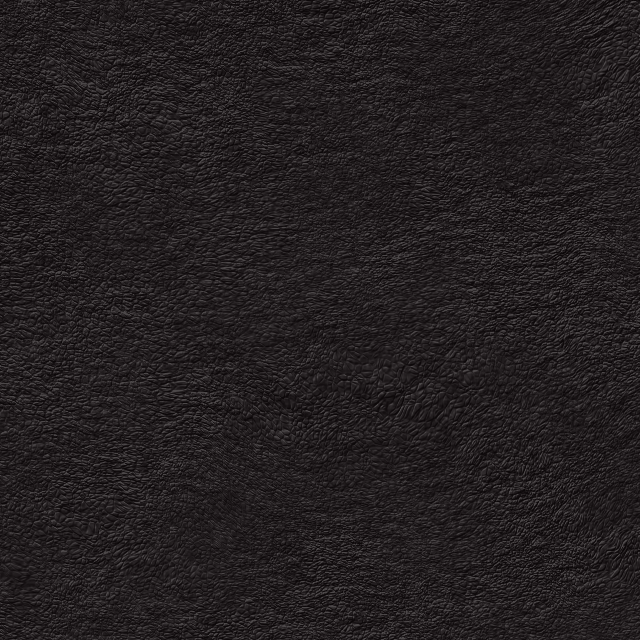
This texture is drawn by a three.js fragment shader. Its source:

```glsl
// Dark brown-black leather with fine pebbled grain, stretched sideways and lit from above.
varying vec2 vUv;

vec2 hash2(vec2 p) {
  vec3 q = fract(p.xyx * vec3(0.1031, 0.1030, 0.0973));
  q += dot(q, q.yzx + 33.33);
  return fract((q.xx + q.yz) * q.zy);
}

// Smooth value noise, two independent channels in 0..1.
vec2 noise2(vec2 p) {
  vec2 cell = floor(p), f = fract(p);
  f = f * f * (3.0 - 2.0 * f);
  return mix(mix(hash2(cell), hash2(cell + vec2(1.0, 0.0)), f.x),
             mix(hash2(cell + vec2(0.0, 1.0)), hash2(cell + 1.0), f.x), f.y);
}

float fbm(vec2 p) {
  float sum = 0.0, amp = 0.5;
  for (int i = 0; i < 4; i++) {
    sum += amp * noise2(p).x;
    p = p * 2.03 + 17.0;
    amp *= 0.5;
  }
  return sum / 0.9375;
}

// Rounded pebbles: 0 in the creases, 1 on the flat tops.
float pebbles(vec2 p) {
  vec2 cell = floor(p), f = fract(p);
  float nearest = 8.0, second = 8.0;
  for (int y = -1; y <= 1; y++) {
    for (int x = -1; x <= 1; x++) {
      vec2 offset = vec2(float(x), float(y));
      float d = length(offset + hash2(cell + offset) - f);
      second = min(second, max(nearest, d));
      nearest = min(nearest, d);
    }
  }
  return smoothstep(0.0, 0.42, second - nearest);
}

// Bends the grain so that its direction drifts across the hide.
vec2 bend(vec2 p) {
  vec2 q = p;
  q.y -= 0.25 * (p.x - 0.4) * (p.x - 0.4);
  q += 0.08 * (noise2(p * 4.0 + 3.0) - 0.5);
  q += 0.025 * (noise2(p * 13.0 + 9.0) - 0.5);
  q += 0.006 * (noise2(p * 55.0) - 0.5);
  return q + 2.0;
}

// Large pebbles, small pebbles and long wrinkles.
float height(vec2 p, float coarse) {
  vec2 q = bend(p);
  float large = pebbles(q * vec2(66.0, 112.0));
  float small = pebbles(q * vec2(125.0, 190.0) + 40.0);
  float wrinkle = noise2(q * vec2(40.0, 95.0)).x;
  return mix(0.45, 0.75, coarse) * large + mix(0.6, 0.4, coarse) * small + 1.2 * wrinkle;
}

void main() {
  vec2 p = vUv;

  // Slow changes over the hide: grain size, relief depth and shade.
  float coarse = smoothstep(0.3, 0.7, fbm(p * 4.0 + 5.0));
  float depth = mix(0.75, 1.3, smoothstep(0.25, 0.75, fbm(p * vec2(6.0, 8.0) + 21.0)));
  float blotch = fbm(p * vec2(5.0, 7.0) + 60.0) - 0.5;

  // Relief light from the upper left, with darkened creases.
  vec2 light = vec2(-0.0004, 0.0010);
  float below = height(p - light, coarse);
  float above = height(p + light, coarse);
  float slope = below - above;
  float cavity = 0.5 * (below + above) - 1.28;

  // Fine pores roughen the surface.
  float pores = noise2(p * vec2(230.0, 290.0)).y - 0.5;

  float relief = depth * (2.6 * slope + 0.5 * cavity) + 1.4 * pores + 0.6 * blotch;
  float tone = 0.13 * exp(0.38 * clamp(relief, -2.6, 2.2));

  // Slightly warm black: green and blue stay just below red.
  gl_FragColor = vec4(tone - vec3(0.0, 0.018, 0.012), 1.0);
}
```
